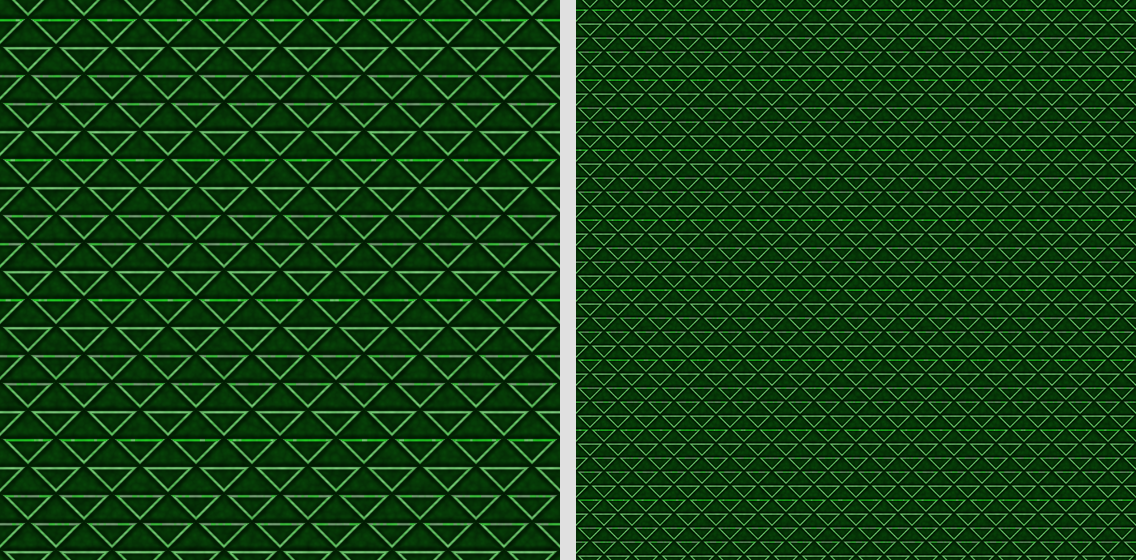
Left: one tile. Right: repeated 2 by 2.
This pattern is drawn by a WebGL 1 fragment shader. Its source:

```glsl
precision highp float;

uniform vec2 u_resolution;

const float COLUMNS = 10.0;
const float ROWS = 20.0;          // multiple of 10: rows alternate and tones cycle by five
const float ROW_OFFSET = 0.362;   // lattice shift upwards, in rows
const float INSET = 0.085;        // outline distance from the lattice, in rows
const float HALF_WIDTH = 0.041;   // outline half width, in rows
const float SOFTNESS = 0.032;     // outline edge blur, in rows
const float MOTTLE_CELLS = 60.0;
const float MOTTLE_DEPTH = 0.38;

const vec3 GROOVE = vec3(0.005, 0.110, 0.008);
const vec3 FIELD  = vec3(0.022, 0.212, 0.026);
const vec3 PALE   = vec3(0.47, 0.76, 0.47);
const vec3 LEAF   = vec3(0.29, 0.69, 0.29);
const vec3 VIVID  = vec3(0.12, 0.75, 0.13);
const vec3 GREY   = vec3(0.43, 0.58, 0.43);
const float TAU = 6.2831853;

vec2 hash2(vec2 p) {
  vec2 k = vec2(dot(p, vec2(127.1, 311.7)), dot(p, vec2(269.5, 183.3)));
  return fract(sin(k) * 4375.85);
}

// Distance to the nearest scattered point, wrapping at the canvas edges.
float cellular(vec2 uv, float cells) {
  vec2 p = uv * cells;
  vec2 base = floor(p);
  float nearest = 2.0;
  for (int j = -1; j <= 1; j++) {
    for (int i = -1; i <= 1; i++) {
      vec2 cell = base + vec2(float(i), float(j));
      vec2 point = cell + hash2(mod(cell, cells));
      nearest = min(nearest, length(p - point));
    }
  }
  return nearest;
}

// Layered sines with whole frequencies, from 0 to 1.
float streaks(float x, float phase) {
  float s = sin(TAU * 17.0 * x + phase * 2.4);
  s += 0.8 * sin(TAU * 31.0 * x - phase * 4.1);
  s += 0.5 * sin(TAU * 73.0 * x + phase * 1.7);
  return clamp(0.5 + 0.3 * s, 0.0, 1.0);
}

// Tone of a horizontal stroke: vivid, pale, mixed, mixed, pale.
vec3 topTone(float row, float x) {
  float kind = mod(3.0 - row, 5.0);
  float streak = streaks(x, row);
  if (kind < 0.5) return mix(VIVID, PALE, 0.8 * smoothstep(0.72, 0.95, streak));
  if (kind < 1.5 || kind > 3.5) return mix(LEAF, PALE, 0.65 + 0.35 * streak);
  return mix(mix(VIVID, LEAF, 0.6), GREY, smoothstep(0.3, 0.6, streak));
}

// Tone of a slanted stroke, with fine beads along its length.
vec3 sideTone(vec2 uv, float row) {
  float bead = 0.5 + 0.5 * sin(TAU * 128.0 * uv.y + row);
  float drift = streaks(uv.x, row + 7.0);
  return mix(LEAF, PALE, 0.45 * bead + 0.5 * drift);
}

void main() {
  vec2 uv = gl_FragCoord.xy / u_resolution;

  // Staggered rows of downward triangles; one row is one unit.
  float y = uv.y * ROWS - ROW_OFFSET;
  float row = mod(floor(y), ROWS);
  float height = fract(y);
  float shift = 0.5 * mod(row, 2.0);
  float across = 2.0 * abs(fract(uv.x * COLUMNS + 0.5 - shift) - 0.5);

  // Signed distances to the lattice lines.
  float side = (height - across) * 0.7071;
  float top = 1.0 - height;
  float inner = min(side, top);
  bool down = side > 0.0;
  float edge = down ? inner : min(-side, height);

  // Mottled field, darker along grooves and under the outlines.
  float shade = down ? smoothstep(0.06, 0.34, edge) * 0.85
                     : smoothstep(0.0, 0.2, edge);
  float mottle = cellular(uv, MOTTLE_CELLS) - 0.48;
  mottle += 0.45 * (cellular(uv, MOTTLE_CELLS * 2.0) - 0.48);
  vec3 color = mix(GROOVE, FIELD, shade) * (1.0 - MOTTLE_DEPTH * mottle);

  // Outline of each downward triangle.
  float blur = max(SOFTNESS, 0.8 * ROWS / u_resolution.y);
  float stroke = 1.0 - smoothstep(HALF_WIDTH - blur, HALF_WIDTH + blur, abs(inner - INSET));
  vec3 tone = top < side ? topTone(row, uv.x) : sideTone(uv, row);
  color = mix(color, tone * (1.0 - 0.12 * mottle), stroke);

  gl_FragColor = vec4(color, 1.0);
}
```
